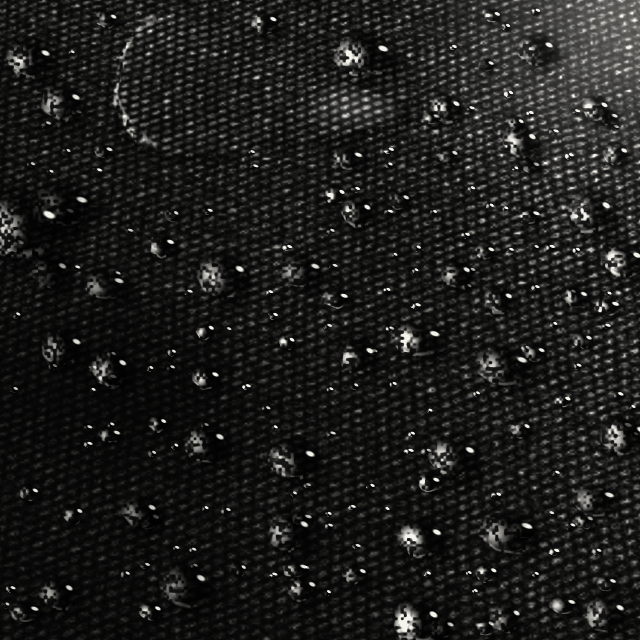
A Shadertoy shader for this texture:

```glsl
// Water drops beading on a dark woven cloth under raking light from the top right.
// The cloth is a perspective grid of slanted stitches with fibre grain; the drops
// are jittered cells in three sizes, each with shadow, caustic, rim and glint.

#define COLUMNS 48.0
#define ROWS 58.0
#define PERSPECTIVE 0.25
#define SHADE_LIGHT 0.045
#define LIT_LIGHT 0.175
#define CORNER_LIGHT 0.24
#define BIG_DROP 0.034
#define MEDIUM_DROP 0.017
#define TINY_DROP 0.006
#define CAUSTIC 1.25
#define TINT vec3(1.0, 0.995, 0.965)

float hash(vec2 p) {
    vec3 q = fract(vec3(p.xyx) * 0.1031);
    q += dot(q, q.yzx + 33.33);
    return fract((q.x + q.y) * q.z);
}

float noise(vec2 p) {
    vec2 i = floor(p), f = fract(p);
    f = f * f * (3.0 - 2.0 * f);
    return mix(mix(hash(i), hash(i + vec2(1, 0)), f.x),
               mix(hash(i + vec2(0, 1)), hash(i + vec2(1, 1)), f.x), f.y);
}

// Soft disc: 1 inside the inner radius, 0 beyond the outer one
float disc(float d, float inner, float outer) {
    return 1.0 - smoothstep(inner, outer, d);
}

// Slanted stitches in upright columns, finer towards the top
float weave(vec2 uv) {
    float depth = 1.0 + PERSPECTIVE * uv.y;
    vec2 p = vec2((uv.x - 0.5) * COLUMNS, uv.y * ROWS) * depth;
    p += 0.5 * vec2(noise(uv * 14.0), noise(uv * 14.0 + 40.0));
    p.y += 0.5 * mod(floor(p.x), 2.0);
    vec2 f = fract(p) - 0.5;
    f.x -= 0.45 * f.y;
    float stitch = disc(length(f * vec2(1.15, 1.35)), 0.05, 0.65);
    return stitch * mix(0.65, 1.35, hash(floor(p)));
}

float fibreGrain(vec2 uv) {
    float n = 0.6 * noise(uv * vec2(250, 310)) + 0.4 * noise(uv * vec2(130, 190) + 9.0);
    return 0.25 + 2.6 * n * n;
}

// Distance to the wide wet patch that tapers to the right
float puddleDistance(vec2 uv) {
    vec2 a = vec2(0.28, 0.865), axis = vec2(0.32, -0.04);
    float h = clamp(dot(uv - a, axis) / dot(axis, axis), 0.0, 1.0);
    float wobble = 0.022 * (noise(uv * 17.0) - 0.5) + 0.008 * (noise(uv * 70.0) - 0.5);
    return length(uv - a - axis * h) - mix(0.108, 0.025, h) + wobble;
}

float addPuddle(float c, vec2 uv, float cloth) {
    float d = puddleDistance(uv);
    float film = disc(d, -0.004, 0.004);
    float leftSide = 1.0 - smoothstep(0.17, 0.29, uv.x);
    float speckle = smoothstep(0.2, 0.8, noise(uv * 190.0));
    c *= 1.0 - 0.4 * disc(d, 0.0, 0.03) * (1.0 - film) * smoothstep(0.9, 0.8, uv.y);
    c += film * cloth * (0.05 + 0.12 * disc(-d, 0.0, 0.07) * disc(uv.x, 0.2, 0.45));
    c += 0.75 * disc(abs(d + 0.004), 0.001, 0.008) * leftSide * speckle;
    float sheen = disc(length((uv - vec2(0.55, 0.833)) * vec2(0.7, 1.6)), 0.0, 0.07);
    return c + 0.28 * sheen * film * (0.4 + cloth);
}

float addDrop(float c, vec2 uv, vec2 center, float radius, float seed) {
    vec2 d = (uv - center) / radius;
    d.x *= mix(0.72, 1.05, seed);
    d.y += 0.12 * d.x;
    float r = length(d) + 0.3 * (noise(d * 1.7 + seed * 50.0) - 0.5);
    float edge = 0.0015 / radius;
    float body = disc(r, 1.0 - edge, 1.0 + edge);
    float speckle = smoothstep(0.25, 0.8, noise(uv * 210.0));
    float power = mix(0.5, 1.0, fract(seed * 7.3)) * mix(0.65, 1.0, smoothstep(0.1, 0.6, center.x));

    // Shadow and dark lens
    c *= 1.0 - 0.55 * disc(length(d - vec2(0.3, -0.25)), 0.6, 1.5);
    c *= 1.0 - 0.3 * body;

    // Caustic on the left, crescent along the lower rim
    float glow = disc(length((d + vec2(0.42, 0.12)) * vec2(1.15, 0.9)), 0.05, 0.85);
    c += body * glow * power * (0.1 + CAUSTIC * speckle);
    float rim = disc(abs(r - 0.88), 0.02, 0.14) * smoothstep(0.2, 0.9, -d.y - 0.2 * d.x);
    c += 0.5 * rim * power * speckle;

    // Mirror glint at the upper right
    float size = (0.003 + 0.1 * radius) / radius;
    vec2 g = d - vec2(0.72, 0.35);
    float glint = disc(length(vec2(g.x + 0.4 * g.y, 1.3 * g.y)), 0.45 * size, 1.15 * size);
    return c + glint * mix(0.6, 1.1, power);
}

// One jittered layer of drops, thinned around the puddle and at the bottom left
float addDrops(float c, vec2 uv, float cells, float size, float chance, float layer) {
    for (int j = -1; j <= 1; j++)
    for (int i = -1; i <= 1; i++) {
        vec2 id = floor(uv * cells) + vec2(i, j);
        vec2 key = id + layer * 37.0;
        vec2 center = (id + 0.2 + 0.6 * vec2(hash(key), hash(key + 91.0))) / cells;
        float density = smoothstep(-0.01, 0.05, puddleDistance(center));
        density *= mix(0.45, 1.0, smoothstep(0.1, 0.6, center.x + 0.7 * center.y));
        density *= mix(1.0, 0.35, smoothstep(0.78, 0.92, center.y));
        if (hash(key + 17.0) > chance * density) continue;
        float seed = hash(key + 53.0);
        c = addDrop(c, uv, center, size * mix(0.6, 1.15, hash(key + 71.0)), seed);
    }
    return c;
}

float clothLight(vec2 uv) {
    float light = mix(SHADE_LIGHT, LIT_LIGHT, smoothstep(0.1, 1.0, 0.62 * uv.x + 0.5 * uv.y));
    light += CORNER_LIGHT * disc(distance(uv, vec2(1.0, 1.03)), 0.0, 0.5);
    light *= 1.0 - 0.5 * disc(length((uv - vec2(0.27, 0.38)) * vec2(0.8, 1.3)), 0.0, 0.25);
    return light * mix(0.75, 1.25, noise(uv * 5.0 + 3.0));
}

void mainImage(out vec4 fragColor, in vec2 fragCoord) {
    vec2 uv = fragCoord / iResolution.xy;
    float cloth = weave(uv);
    float texture_ = (0.3 + 1.6 * cloth) * fibreGrain(uv);
    float blur = 0.6 * disc(distance(uv, vec2(1.0, 1.05)), 0.1, 0.45);
    float c = 0.014 + clothLight(uv) * mix(texture_, 1.0, blur);
    c = addPuddle(c, uv, cloth);
    c = addDrops(c, uv, 32.0, TINY_DROP, 0.15, 1.0);
    c = addDrops(c, uv, 14.0, MEDIUM_DROP, 0.34, 2.0);
    c = addDrops(c, uv, 8.0, BIG_DROP, 0.62, 3.0);
    c = addDrop(c, uv, vec2(0.03, 0.65), 0.055, 0.4);
    fragColor = vec4(TINT * min(c, 0.96), 1.0);
}
```
